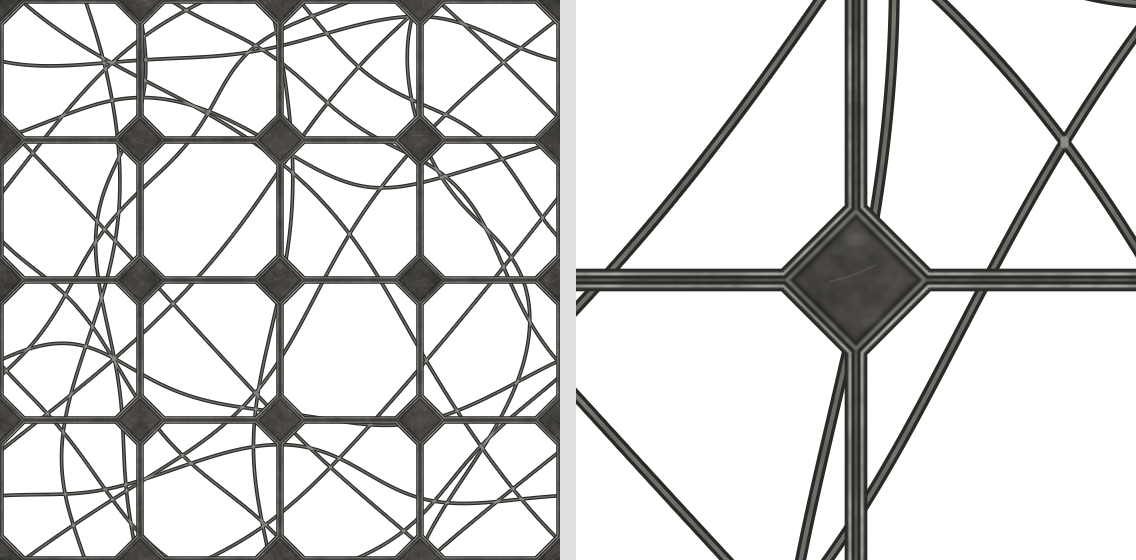
Left: the whole. Right: its middle third, enlarged.
A Shadertoy shader for this pattern:

```glsl
// Leaded glazing: a 4 x 4 grid of white octagon panes with slate diamonds at the
// corners, crossed by wandering thin strips. The strips are level sets of periodic
// wave fields; grid and wear noise wrap at the canvas edge, so the whole tiles.

const float TAU = 6.2831853;
const float CELLS = 4.0;           // repeats across and down
const int CURVES = 16;             // four headings, four strips each
const float BAR_HALF = 0.027;      // sizes below are in cells
const float DIAMOND_REACH = 0.205;
const float STRIP_HALF = 0.0132;

const vec3 GLASS = vec3(1.0);
const vec3 DARK = vec3(0.17, 0.16, 0.15);
const vec3 LEAD = vec3(0.29, 0.28, 0.27);
const vec3 WORN = vec3(0.43, 0.43, 0.41);
const vec3 SHINE = vec3(0.66, 0.66, 0.64);

vec2 hash22(vec2 p) {
    vec3 q = fract(p.xyx * vec3(0.1031, 0.1030, 0.0973));
    q += dot(q, q.yzx + 33.33);
    return fract((q.xx + q.yz) * q.zy);
}

// Value noise that wraps after a whole number of lattice steps
float wrapNoise(vec2 uv, float period) {
    vec2 p = uv * period, i = floor(p), f = fract(p);
    f = f * f * (3.0 - 2.0 * f);
    float a = hash22(mod(i, period)).x;
    float b = hash22(mod(i + vec2(1, 0), period)).x;
    float c = hash22(mod(i + vec2(0, 1), period)).x;
    float d = hash22(mod(i + vec2(1, 1), period)).x;
    return mix(mix(a, b, f.x), mix(c, d, f.x), f.y);
}

float wearNoise(vec2 uv) {
    return 0.4 * wrapNoise(uv, 40.0) + 0.35 * wrapNoise(uv, 96.0)
         + 0.25 * wrapNoise(uv, 224.0);
}

// Antialiased coverage of a band of the given half width
float band(float dist, float halfWidth, float px) {
    return clamp(0.5 + (halfWidth - dist) / px, 0.0, 1.0);
}

// Distance to one closed, wavy strip; amplitudes keep the gradient nonzero
float stripDistance(vec2 uv, vec2 heading, float offset, float seed) {
    vec2 phase = hash22(vec2(seed, 7.0));
    vec2 swing = mix(vec2(0.035), vec2(0.09), hash22(vec2(seed, 19.0)));
    vec2 ripple = mod(seed, 3.0) < 1.5 ? vec2(2, -1) : vec2(1, 2);
    vec2 angle = TAU * (uv + phase);
    float rippleAngle = TAU * (dot(ripple, uv) + phase.x * 3.0);
    float field = dot(heading, uv) - offset + dot(swing, sin(angle))
                + 0.02 * sin(rippleAngle);
    vec2 slope = heading + TAU * (swing * cos(angle) + 0.02 * ripple * cos(rippleAngle));
    return abs(fract(field + 0.5) - 0.5) / length(slope);
}

// Nearest and second nearest strip, in cells
vec2 nearestStrips(vec2 uv) {
    vec2 nearest = vec2(1e3);
    for (int i = 0; i < CURVES; i++) {
        int family = i % 4;
        vec2 heading = family == 0 ? vec2(0, 1) : family == 1 ? vec2(1, 0)
                     : family == 2 ? vec2(1, 1) : vec2(1, -1);
        float seed = float(i);
        float offset = (float(i / 4) + 0.8 * hash22(vec2(seed, 3.0)).x) / 4.0;
        float d = CELLS * stripDistance(uv, heading, offset, seed);
        nearest = d < nearest.x ? vec2(d, nearest.x) : vec2(nearest.x, min(d, nearest.y));
    }
    return nearest;
}

vec3 stripColour(vec2 dist, float wear, float px) {
    vec3 colour = mix(DARK, mix(LEAD, WORN, 0.5 + wear), band(dist.x, 0.005, px));
    float solder = band(length(dist), 0.012, px);
    return mix(colour, SHINE, 0.55 * solder);
}

// Slate face with mottling, pits and one faint scratch per diamond
vec3 slateColour(vec2 local, vec2 uv, vec2 id, float wear, float px) {
    vec2 r = hash22(id + 41.0);
    vec3 colour = LEAD * (0.62 + 0.5 * wear + 0.12 * r.x);
    float pits = smoothstep(0.76, 0.9, wrapNoise(uv, 120.0));
    colour = mix(colour, mix(DARK, WORN, wear), 0.5 * pits);
    vec2 along = vec2(cos(TAU * r.x), cos(TAU * (r.x - 0.25)));
    float across = dot(local, vec2(-along.y, along.x)) - 0.06 * (r.y - 0.5);
    float bend = across + 0.03 * (wrapNoise(uv, 48.0) - 0.5);
    float scratch = band(abs(bend), 0.0015, px) * band(abs(dot(local, along)), 0.06, px);
    return mix(colour, WORN, 0.5 * scratch);
}

// Stepped frame moulding, shaded by depth in from the pane edge
vec3 frameColour(float depth, float wear, float px) {
    vec3 colour = mix(DARK, LEAD * (0.8 + 0.5 * wear), smoothstep(0.003, 0.011, depth));
    float outerRidge = band(abs(depth - 0.0125), 0.0032, px);
    float innerRidge = band(abs(depth - 0.029), 0.0028, px);
    colour = mix(colour, mix(WORN, SHINE, wear * 1.3), outerRidge);
    colour = mix(colour, DARK, band(abs(depth - 0.0205), 0.003, px));
    return mix(colour, WORN * (0.7 + 0.5 * wear), innerRidge);
}

void mainImage(out vec4 fragColor, in vec2 fragCoord) {
    vec2 uv = fragCoord / iResolution.xy;
    float px = CELLS / min(iResolution.x, iResolution.y);
    vec2 corner = floor(uv * CELLS + 0.5);
    vec2 local = uv * CELLS - corner, q = abs(local);
    float wear = wearNoise(uv);

    // Glass and wandering strips
    vec2 strips = nearestStrips(uv);
    vec3 colour = mix(GLASS, stripColour(strips, wear, px), band(strips.x, STRIP_HALF, px));

    // Bars and diamonds share one outline
    float barDepth = BAR_HALF - min(q.x, q.y);
    float diamondDepth = (DIAMOND_REACH - q.x - q.y) * 0.70711;
    float depth = max(barDepth, diamondDepth);
    vec3 frame = frameColour(depth, wear, px);
    vec3 slate = slateColour(local, uv, mod(corner, CELLS), wear, px);
    slate *= mix(0.65, 1.0, smoothstep(0.036, 0.052, diamondDepth));
    frame = mix(frame, slate, band(-diamondDepth, -0.035, px));
    colour = mix(colour, frame, band(-depth, 0.0, px));

    fragColor = vec4(colour, 1.0);
}
```
